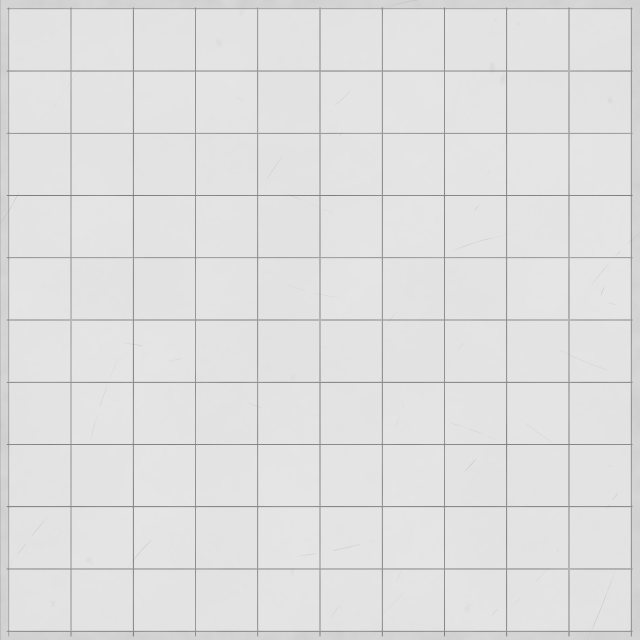
This pattern is drawn by a Shadertoy shader. Its source:

```glsl
const float CELLS = 10.0;
const float MARGIN = 0.0137;
const float PITCH = (1.0 - 2.0 * MARGIN) / CELLS;
const float LINE_WIDTH = 0.00105;
const vec3 PAPER = vec3(0.892);
const vec3 BORDER = vec3(0.83);
const vec3 INK = vec3(0.27);
const vec3 SCRATCH = vec3(0.70);

float hash(vec2 p) {
    return fract(sin(dot(p, vec2(127.1, 311.7))) * 43758.5453);
}

float valueNoise(vec2 p) {
    vec2 cell = floor(p);
    vec2 f = fract(p);
    f = f * f * (3.0 - 2.0 * f);
    float low = mix(hash(cell), hash(cell + vec2(1.0, 0.0)), f.x);
    float high = mix(hash(cell + vec2(0.0, 1.0)), hash(cell + vec2(1.0)), f.x);
    return mix(low, high, f.y);
}

float fbm(vec2 p) {
    float sum = 0.0;
    float weight = 0.5;
    for (int i = 0; i < 4; i++) {
        sum += weight * valueNoise(p);
        p = p * 2.03 + 17.3;
        weight *= 0.5;
    }
    return sum;
}

// Share of a pixel covered by a stripe whose centre is at distance d
float stripeCoverage(float d, float width, float px) {
    float high = min(d + 0.5 * px, 0.5 * width);
    float low = max(d - 0.5 * px, -0.5 * width);
    return max(high - low, 0.0) / px;
}

float insideRange(float v, float low, float high, float px) {
    return smoothstep(low - px, low + px, v) * (1.0 - smoothstep(high - px, high + px, v));
}

// One family of rules; the faint index marks the weaker outer rule
float ruledLines(float across, float along, float seed, float faintIndex, float overshoot, float px) {
    float index = clamp(round((across - MARGIN) / PITCH), 0.0, CELLS);
    float d = across - MARGIN - index * PITCH;
    float strength = mix(0.78, 1.0, hash(vec2(index, seed)));
    strength *= mix(0.85, 1.0, valueNoise(vec2(along * 25.0, index + seed)));
    strength *= index == faintIndex ? 0.65 : 1.0;
    float extent = insideRange(along, MARGIN - overshoot, 1.0 - MARGIN + 0.002, px);
    return stripeCoverage(d, LINE_WIDTH, px) * strength * extent;
}

// Small ink spots on some crossings
float crossingDots(vec2 uv, float px) {
    vec2 index = clamp(round((uv - MARGIN) / PITCH), 0.0, CELLS);
    float d = length(uv - MARGIN - index * PITCH);
    return (1.0 - smoothstep(0.0012 - px * 0.5, 0.0012 + px, d)) * step(0.5, hash(index + 5.0));
}

// Slightly bowed hairline around a centre
float hairline(vec2 p, float angle, float halfLength, float bow, float px) {
    vec2 dir = vec2(cos(angle), sin(angle));
    float t = dot(p, dir) / halfLength;
    float d = dot(p, vec2(-dir.y, dir.x)) - bow * (1.0 - t * t);
    return stripeCoverage(d, 0.0009, px) * (1.0 - smoothstep(0.5, 1.0, abs(t)));
}

float scratches(vec2 uv, float px) {
    float wear = 0.0;
    for (int i = 0; i < 44; i++) {
        float id = float(i);
        vec2 center = vec2(hash(vec2(id, 1.3)), hash(vec2(id, 2.7)));
        float turn = hash(vec2(id, 3.9));
        float angle = i % 3 == 0 ? mix(-0.7, 0.4, turn) : mix(0.75, 1.25, turn);
        float size = mix(0.008, 0.085, pow(hash(vec2(id, 4.1)), 2.0));
        float bow = size * 0.2 * (hash(vec2(id, 5.3)) - 0.5);
        float opacity = mix(0.15, 0.6, hash(vec2(id, 6.7)));
        wear = max(wear, opacity * hairline(uv - center, angle, size, bow, px));
    }
    return wear * smoothstep(0.25, 0.6, valueNoise(uv * 70.0));
}

// Sparse soft stains and specks
float smudges(vec2 uv) {
    float wear = 0.0;
    for (int i = 0; i < 12; i++) {
        float id = float(i) + 60.0;
        vec2 p = uv - vec2(hash(vec2(id, 1.1)), hash(vec2(id, 2.3)));
        float radius = mix(0.003, 0.011, hash(vec2(id, 3.7)));
        float d = length(p * vec2(1.3, 0.9)) + radius * (fbm(uv * 160.0) - 0.5);
        wear += 0.22 * (1.0 - smoothstep(0.2 * radius, radius, d)) * valueNoise(uv * 300.0);
    }
    return min(wear, 0.3);
}

void mainImage(out vec4 fragColor, in vec2 fragCoord) {
    vec2 uv = fragCoord / iResolution.xy;
    float px = 1.0 / min(iResolution.x, iResolution.y);

    // Paper and its mottled darker border
    float panel = insideRange(uv.x, MARGIN, 1.0 - MARGIN, px)
                * insideRange(uv.y, MARGIN, 1.0 - MARGIN, px);
    vec3 color = mix(BORDER + 0.05 * (fbm(uv * 45.0) - 0.47), PAPER, panel);
    color += 0.014 * (fbm(uv * 9.0) - 0.47) + 0.006 * (fbm(uv * 120.0) - 0.47);
    color += panel * 0.006 * (hash(floor((uv - MARGIN) / PITCH)) - 0.5);
    color -= 0.12 * (1.0 - smoothstep(0.0, 0.002, uv.x));

    // Wear
    color = mix(color, SCRATCH, scratches(uv, px));
    color = mix(color, SCRATCH, smudges(uv));

    // Ruled grid
    float vertical = ruledLines(uv.x, uv.y, 11.0, 0.0, 0.008, px);
    float horizontal = ruledLines(uv.y, uv.x, 23.0, CELLS, 0.003, px);
    float ink = max(max(vertical, horizontal), 0.5 * crossingDots(uv, px));
    fragColor = vec4(mix(color, INK, ink), 1.0);
}
```
